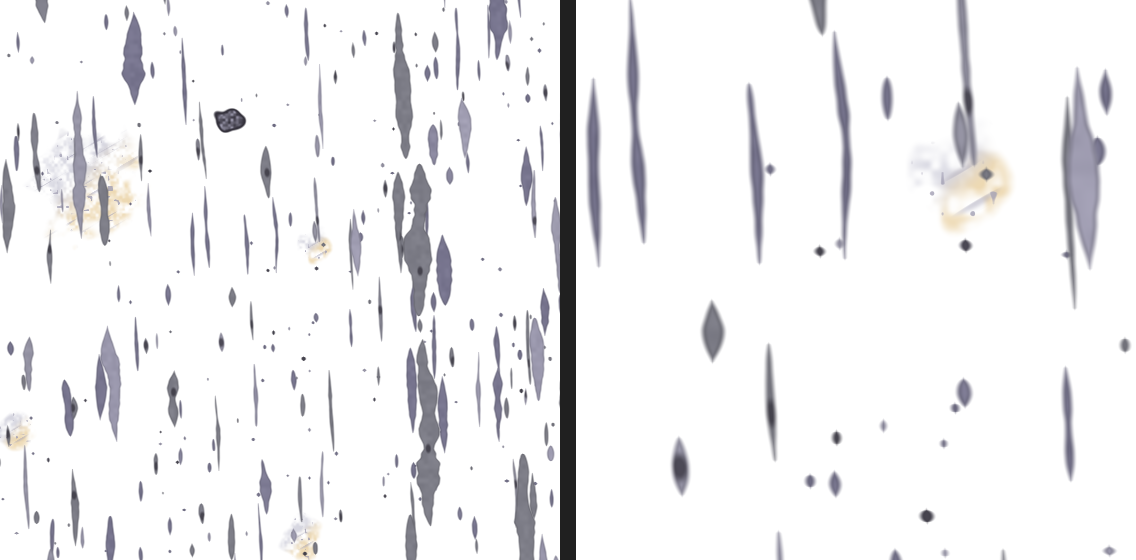
Left: the whole. Right: its middle third, enlarged.
A three.js fragment shader for this texture:

```glsl
varying vec2 vUv;

const vec3 PAPER = vec3(1.0);
const vec3 VIOLET = vec3(0.47, 0.46, 0.56);
const vec3 GREY = vec3(0.49, 0.49, 0.53);
const vec3 LILAC = vec3(0.63, 0.62, 0.70);
const vec3 SOOT = vec3(0.20, 0.19, 0.23);
const vec3 TAN = vec3(0.93, 0.85, 0.70);
const vec3 HAZE = vec3(0.84, 0.84, 0.88);
const float EDGE = 0.0021;
const float LEAN = 0.035;

float hash(vec2 p) {
  vec3 q = fract(vec3(p.xyx) * 0.1031);
  q += dot(q, q.yzx + 33.33);
  return fract((q.x + q.y) * q.z);
}

vec4 hash4(vec2 p) {
  return vec4(hash(p + 3.1), hash(p + 17.7), hash(p + 41.3), hash(p + 73.9));
}

float noise(vec2 p) {
  vec2 i = floor(p), f = fract(p);
  f = f * f * (3.0 - 2.0 * f);
  return mix(mix(hash(i), hash(i + vec2(1, 0)), f.x),
             mix(hash(i + vec2(0, 1)), hash(i + vec2(1, 1)), f.x), f.y);
}

float cover(float d) {
  return 1.0 - smoothstep(-EDGE, EDGE, d);
}

// Signed distance to a tapered upright sliver with a lumpy width
float sliver(vec2 p, vec2 halfSize, float taper, float seed) {
  float t = abs(p.y) / halfSize.y;
  float lumps = 0.4 + 0.9 * noise(vec2(p.y * 34.0, seed))
              + 0.25 * noise(vec2(p.y * 110.0, seed + 9.0));
  float width = halfSize.x * pow(max(1.0 - t * t, 0.0001), taper) * lumps;
  float wander = (noise(vec2(p.y * 15.0, seed + 5.0)) - 0.5) * (0.004 + 0.4 * halfSize.x);
  return abs(p.x + wander) - width + max(t - 1.0, 0.0) * halfSize.y;
}

// One scattered population of slivers, denser towards the right
vec3 grains(vec3 base, vec2 p, vec2 grid, vec2 small, vec2 large, float density, float seed) {
  vec2 home = floor(p * grid);
  for (int j = -1; j <= 1; j++) {
    for (int i = -1; i <= 1; i++) {
      vec2 cell = home + vec2(float(i), float(j));
      vec4 r = hash4(cell + seed);
      vec4 s = hash4(cell + seed + 131.0);
      vec2 centre = (cell + 0.5 + 0.8 * (r.xy - 0.5)) / grid;
      float column = 0.6 + 0.8 * hash(vec2(cell.x, seed));
      if (s.x > density * column * mix(0.65, 1.35, centre.x)) continue;
      vec2 halfSize = mix(small, large, vec2(r.z, r.w));
      vec2 q = p - centre;
      q.x += q.y * (s.y - 0.5) * 0.07;
      float d = sliver(q, halfSize, mix(0.35, 1.2, s.z), r.x * 90.0 + seed);

      // Body tone, darker rim and an occasional sooty core
      vec3 tone = mix(mix(VIOLET, GREY, step(0.5, s.w)), LILAC, smoothstep(0.6, 0.95, r.y));
      tone += 0.05 * (noise(p * 120.0) - 0.5);
      tone *= 1.0 - 0.12 * smoothstep(-0.004, -0.001, d);
      vec2 spot = q - vec2(0.0, (s.z - 0.5) * halfSize.y);
      float core = cover(length(spot * vec2(1.0, 0.6)) - 0.0045) * step(0.8, s.w);
      base = mix(base, mix(tone, SOOT, 0.75 * core), cover(d));
    }
  }
  return base;
}

// Faint mottled patch crossed by fine scratches
vec3 stain(vec3 base, vec2 p, vec2 centre, float radius) {
  vec2 q = p - centre;
  float d = length(q) / radius + 0.7 * (noise(p * 45.0) - 0.5);
  float body = 1.0 - smoothstep(0.65, 1.1, d);
  float mottle = noise(p * 70.0) * 0.6 + noise(p * 190.0) * 0.4;
  vec3 tint = mix(HAZE, TAN, smoothstep(-0.6, 0.5, (q.x - q.y) / radius));
  base = mix(base, tint, body * smoothstep(0.15, 0.8, mottle));
  float scratch = smoothstep(0.8, 0.95, noise(vec2(dot(q, vec2(-0.5, 0.85)) * 200.0, dot(q, vec2(0.85, 0.5)) * 14.0)));
  float grit = smoothstep(0.84, 0.93, noise(p * 165.0));
  return mix(base, LILAC, body * max(0.5 * scratch, 0.8 * grit));
}

// Dark rounded particle with a glinting speckled inside
vec3 particle(vec3 base, vec2 p, vec2 centre, vec2 halfSize) {
  vec2 q = (p - centre) / halfSize;
  float d = (length(q) - 1.0 + 0.35 * (noise(p * 60.0) - 0.5)) * halfSize.y;
  float glint = noise(p * 210.0) * smoothstep(0.002, 0.007, -d);
  return mix(base, mix(SOOT, LILAC, glint), cover(d));
}

void main() {
  vec2 p = vUv;
  vec2 g = p + vec2(LEAN * p.y, 0.0);
  vec3 colour = PAPER;

  colour = stain(colour, p, vec2(0.16, 0.67), 0.09);
  colour = stain(colour, p, vec2(0.565, 0.56), 0.028);
  colour = stain(colour, p, vec2(0.54, 0.04), 0.035);
  colour = stain(colour, p, vec2(0.03, 0.23), 0.035);

  // Specks, dashes, hairlines, blades and broad slabs
  colour = grains(colour, g, vec2(38.0, 38.0), vec2(0.0016, 0.0018), vec2(0.0032, 0.004), 0.09, 11.0);
  colour = grains(colour, g, vec2(25.0, 20.0), vec2(0.0025, 0.007), vec2(0.005, 0.021), 0.2, 23.0);
  colour = grains(colour, g, vec2(16.0, 6.0), vec2(0.0025, 0.03), vec2(0.0038, 0.078), 0.4, 37.0);
  colour = grains(colour, g, vec2(13.0, 5.0), vec2(0.005, 0.035), vec2(0.011, 0.088), 0.48, 53.0);
  colour = grains(colour, g, vec2(7.0, 2.5), vec2(0.011, 0.08), vec2(0.021, 0.17), 0.55, 71.0);

  colour = particle(colour, p, vec2(0.41, 0.785), vec2(0.028, 0.021));
  gl_FragColor = vec4(colour, 1.0);
}
```
